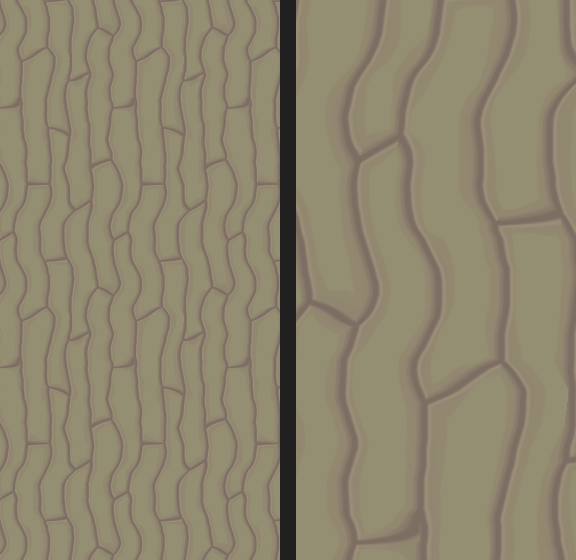
Left, the full canvas; right, a detail of the centre.
Give the GLSL for this pattern, as a Shadertoy shader.

```glsl
// Stylised tree bark: tall olive plates parted by angular, embossed cracks.
// Cellular noise over upright, kinked cores gives long plates with blunt ends;
// each core has its own kinks, and layered sines vary the rim widths.

const vec2  TILE        = vec2(0.409, 0.927);  // repeat size, in canvas widths
const vec2  GRID        = vec2(5.0, 2.0);      // plates per tile
const vec2  JITTER      = vec2(0.50, 0.07);    // plate scatter, in cells
const float STAGGER     = 0.4;                 // row shift from column to column
const float JOINT_SKEW  = 0.8;                 // slope of the plate ends
const float CRACK_WIDTH = 0.0040;              // half width of the dark line
const float LIP_WIDTH   = 0.0105;              // outer limit of the embossed edge
const float RIM_WIDTH   = 0.0185;              // mean width of the brown rim
const float RIM_VARY    = 0.0090;
const float SOFTNESS    = 0.0022;
const vec2  LIGHT_DIR   = vec2(0.88, -0.47);   // crack side that catches light

const vec3 PLATE = vec3(0.582, 0.562, 0.448);
const vec3 RIM   = vec3(0.573, 0.532, 0.440);
const vec3 SHADE = vec3(0.530, 0.480, 0.415);
const vec3 CRACK = vec3(0.492, 0.433, 0.393);
const vec3 LIP   = vec3(0.615, 0.562, 0.475);

const float TAU = 6.28318;

vec2 hash2(vec2 v) {
    vec2 k = vec2(dot(v, vec2(127.1, 311.7)), dot(v, vec2(269.5, 183.3)));
    return fract(sin(k + 4.7) * 43758.5);
}

float triangle(float x) {
    return abs(fract(x) - 0.5) * 4.0 - 1.0;
}

// Straight runs joined by short slanted steps; y is in tiles.
float kinks(float y, vec2 phase) {
    float steps = clamp(triangle(3.0 * y + phase.x) * 2.4, -1.0, 1.0);
    float jog = clamp(triangle(2.0 * y + phase.y) * 5.0, -1.0, 1.0);
    float lean = triangle(5.0 * y + phase.x + phase.y);
    return 0.012 * steps + 0.008 * jog + 0.006 * lean;
}

// Slow periodic variation in -1..1.
float wobble(vec2 t) {
    float a = sin(TAU * (3.0 * t.x + 2.0 * t.y) + 1.5 * sin(TAU * 3.0 * t.y));
    float b = sin(TAU * (4.0 * t.y - 5.0 * t.x) + 2.0 * sin(TAU * 2.0 * t.x));
    return 0.55 * a + 0.45 * b;
}

// Vector from p to the kinked core of the plate in this cell.
vec2 toPlateCore(vec2 p, vec2 cell) {
    vec2 size = TILE / GRID;
    vec2 id = mod(cell, GRID);
    vec2 scatter = (hash2(id) - 0.5) * JITTER;
    vec2 d = (cell + vec2(0.5, fract(id.x * STAGGER)) + scatter) * size - p;
    d.x += kinks(p.y / TILE.y, hash2(id + 17.0));
    d.y += d.x * JOINT_SKEW * (2.0 * hash2(vec2(id.x, 31.0)).x - 1.0);
    float halfLength = 0.44 * size.y;
    d.y -= clamp(d.y, -halfLength, halfLength);
    return d;
}

// x: distance to the nearest crack, yz: direction towards it.
vec3 crackField(vec2 p) {
    vec2 home = floor(p * GRID / TILE);
    vec2 own = vec2(9.0), ownCell = home;
    for (int j = -2; j <= 1; j++) {
        for (int i = -2; i <= 2; i++) {
            vec2 cell = home + vec2(i, j);
            vec2 d = toPlateCore(p, cell);
            if (dot(d, d) < dot(own, own)) {
                own = d;
                ownCell = cell;
            }
        }
    }
    float ownDist = max(length(own), 1e-5);
    vec3 field = vec3(9.0, 0.0, 0.0);
    for (int j = -2; j <= 1; j++) {
        for (int i = -2; i <= 2; i++) {
            vec2 cell = home + vec2(i, j);
            if (cell == ownCell) continue;
            vec2 d = toPlateCore(p, cell);
            float dist = max(length(d), 1e-5);
            vec2 slope = d / dist - own / ownDist;
            float steep = max(length(slope), 0.25);
            float gap = (dist - ownDist) / steep;
            if (gap < field.x) field = vec3(gap, slope / steep);
        }
    }
    return field;
}

void mainImage(out vec4 fragColor, in vec2 fragCoord) {
    vec2 p = fragCoord / iResolution.x;
    float soft = max(0.75 / iResolution.x, SOFTNESS);

    vec3 field = crackField(p);
    float d = field.x;
    float facing = dot(-field.yz, LIGHT_DIR);

    // Plate with two stepped tones towards its rim
    float rim = RIM_WIDTH + RIM_VARY * wobble(p / TILE);
    vec3 colour = mix(RIM, PLATE, smoothstep(rim - soft, rim + soft, d));
    float inner = 0.55 * rim;
    float innerBand = 1.0 - smoothstep(inner - soft, inner + soft, d);
    colour = mix(colour, SHADE, 0.15 * innerBand);

    // Embossed edge: lit on one side, shaded on the other
    float edge = 1.0 - smoothstep(CRACK_WIDTH + soft, LIP_WIDTH, d);
    colour = mix(colour, LIP, edge * 0.85 * smoothstep(0.0, 0.7, facing));
    colour = mix(colour, SHADE, edge * 0.90 * smoothstep(0.0, 0.7, -facing));

    // Crack line
    float line = 1.0 - smoothstep(CRACK_WIDTH - soft, CRACK_WIDTH + soft, d);
    fragColor = vec4(mix(colour, CRACK, line), 1.0);
}
```
